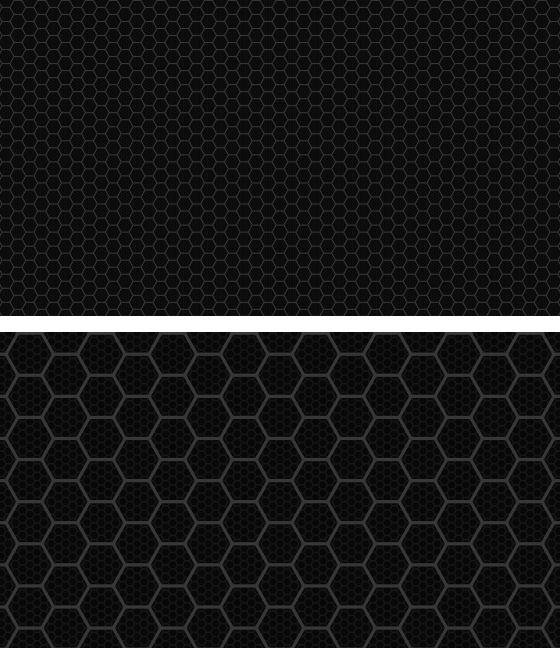
Top, the full canvas; bottom, a detail of the centre.
Reproduce this pattern procedurally as a Shadertoy shader.

```glsl
// Dark honeycomb of thin grey hexagons over a faint finer hexagonal mesh.
#define PITCH vec2(0.0754, 0.04444)   // hexagon repeat, in canvas heights
#define CENTER_SHIFT vec2(0.0, -0.0123) // offset of the middle hexagon
#define LINE_WIDTH 0.0034             // large outlines, in canvas heights
#define MESH_WIDTH 0.0016             // fine outlines, in canvas heights
#define MESH_COUNT 5.0                // fine cells across one hexagon
#define BASE_COLOR vec3(0.032)
#define MESH_COLOR vec3(0.085)
#define LINE_COLOR vec3(0.215)

const vec2 HEX_PERIOD = vec2(1.7320508, 1.0);

// Distance to the nearest edge of flat-topped hexagons of height one
float hexEdgeDistance(vec2 p) {
    vec2 a = mod(p + 0.5 * HEX_PERIOD, HEX_PERIOD) - 0.5 * HEX_PERIOD;
    vec2 b = mod(p, HEX_PERIOD) - 0.5 * HEX_PERIOD;
    vec2 cell = abs(dot(a, a) < dot(b, b) ? a : b);
    return 0.5 - max(cell.y, dot(cell, 0.5 * HEX_PERIOD));
}

// Share of a pixel-wide box covered by a line at the given distance
float lineCoverage(float dist, float width, float pixel) {
    float upper = min(dist + 0.5 * pixel, 0.5 * width);
    float lower = max(dist - 0.5 * pixel, -0.5 * width);
    return clamp((upper - lower) / pixel, 0.0, 1.0);
}

void mainImage(out vec4 fragColor, in vec2 fragCoord) {
    float pixel = 1.0 / iResolution.y;
    vec2 position = (fragCoord - 0.5 * iResolution.xy) * pixel - CENTER_SHIFT;
    vec2 hexPosition = position / PITCH * HEX_PERIOD;

    // Fine mesh
    float meshDistance = hexEdgeDistance(hexPosition * MESH_COUNT) * PITCH.y / MESH_COUNT;
    float mesh = lineCoverage(meshDistance, MESH_WIDTH, pixel);
    vec3 color = mix(BASE_COLOR, MESH_COLOR, mesh);

    // Large outlines
    float lineDistance = hexEdgeDistance(hexPosition) * PITCH.y;
    color = mix(color, LINE_COLOR, lineCoverage(lineDistance, LINE_WIDTH, pixel));

    fragColor = vec4(color, 1.0);
}
```
